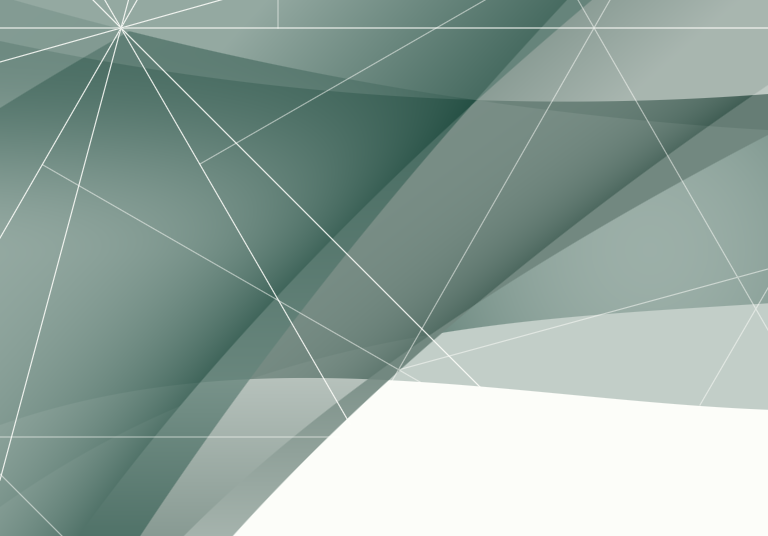
This background is drawn by a Shadertoy shader. Its source:

```glsl
// Overlapping translucent sage sheets with curved edges, crossed by thin pale lines.
// Polynomial edges cut the canvas into zones; each zone has its own soft tone,
// and one tone-to-colour ramp paints them all. Lines are segment distances.
#define INK vec3(0.0, 0.195, 0.145)
#define PAPER vec3(1.0, 1.0, 0.985)
#define SPACE vec2(7.68, 5.36)
#define HUB vec2(1.21, 0.28)
#define LINE_HALF_WIDTH 0.006
#define RAY_OPACITY 0.85
#define THREAD_OPACITY 0.5
#define SHEET_WARMTH 0.03

// Cubic curve with coefficients in rising order
float curve(vec4 k, float t) {
    return k.x + t * (k.y + t * (k.z + t * k.w));
}

// Smooth step across the zero line of a signed field
float edge(float d) {
    return clamp(0.5 + d / max(fwidth(d), 1e-5), 0.0, 1.0);
}

// Two crossing edges: tone past either one, then tone past both
float layer(float base, float u, float v, float either, float both) {
    return mix(mix(base, either, edge(max(u, v))), both, edge(min(u, v)));
}

// Coverage of a thin segment
float stroke(vec2 p, vec2 a, vec2 b, float pixel) {
    vec2 ab = b - a;
    float along = clamp(dot(p - a, ab) / dot(ab, ab), 0.0, 1.0);
    float dist = length(p - a - along * ab);
    return clamp(0.5 + (LINE_HALF_WIDTH - dist) / pixel, 0.0, 1.0);
}

// Bright lines through the hub
float rays(vec2 p, float pixel) {
    vec2 ends[6] = vec2[6](vec2(0.0, 2.38), vec2(0.0, 4.80), vec2(3.50, 4.24),
                           vec2(4.80, 3.87), vec2(0.0, 0.62), vec2(8.0, 0.28));
    float cover = 0.0;
    for (int i = 0; i < 6; i++)
        cover = max(cover, stroke(p, 2.0 * HUB - ends[i], ends[i], pixel));
    return cover;
}

// Fainter lines between the sheets
float threads(vec2 p, float pixel) {
    vec4 spans[9] = vec4[9](
        vec4(0.43, 1.65, 4.20, 3.82), vec4(2.00, 1.64, 4.85, 0.0),
        vec4(6.10, 0.0, 3.88, 3.88), vec4(5.78, 0.0, 7.68, 3.30),
        vec4(3.98, 3.70, 7.68, 2.69), vec4(7.00, 4.05, 7.68, 2.88),
        vec4(0.0, 4.37, 3.40, 4.37), vec4(0.0, 4.74, 0.62, 5.36),
        vec4(2.78, 0.0, 2.78, 0.28));
    float cover = 0.0;
    for (int i = 0; i < 9; i++)
        cover = max(cover, stroke(p, spans[i].xy, spans[i].zw, pixel));
    return cover;
}

void mainImage(out vec4 fragColor, in vec2 fragCoord) {
    vec2 uv = fragCoord / iResolution.xy;
    vec2 p = vec2(uv.x, 1.0 - uv.y) * SPACE; // y runs downward from the top
    float pixel = SPACE.y / iResolution.y;

    // Diagonal edges, positive to the right
    float a = p.x - curve(vec4(5.92, -1.19, 0.0432, 0.0), p.y);
    float b = p.x - curve(vec4(5.67, -0.934, 0.0257, 0.0), p.y);
    float c = p.x - curve(vec4(8.976, -1.578, 0.063, 0.0), p.y);
    float d = p.x - curve(vec4(10.483, -2.233, 0.1157, 0.0), p.y);
    // Sweeping edges, positive below
    float e = p.y - curve(vec4(0.41, 0.2137, -0.01884, 0.0), p.x);
    float f = p.y - curve(vec4(-0.04, 0.2912, -0.01519, 0.0), p.x);
    float g = p.y - curve(vec4(4.25, -0.3506, 0.0784, -0.0046), p.x);
    float h = p.y - curve(vec4(5.07, -0.7077, 0.0891, -0.0041), p.x);
    float fan = p.y - curve(vec4(1.08, -0.62, 0.02, 0.0), p.x);
    float belowH = edge(h);

    // Middle zone
    float left = 0.25 + 0.36 * (1.0 - exp(-0.75 * max(-a, 0.0)));
    left *= 0.5 + 0.5 * smoothstep(0.5, 2.6, p.y);
    float strip = 0.22 + 0.05 * p.y;
    float band = 0.28 + 0.18 * (1.0 - exp(-1.6 * max(-c, 0.0))) + 0.03 * belowH;
    vec2 glow = p - vec2(6.5, 2.5);
    float wash = mix(0.61 - 0.035 * dot(glow, glow), 0.76, belowH);
    float middle = layer(layer(left, a, b, strip, band), c, d, 0.43, wash);

    // Lower zone
    float depth = p.y - 4.0;
    float lower = layer(left + 0.04 + 0.03 * belowH, a, b,
                        0.45 - 0.1 * depth, 0.68 - 0.12 * depth);
    lower = layer(lower, c, d, 0.5 + 0.1 * depth, 0.99);

    // Upper zone and the veil between its two edges
    float upper = layer(min(0.28 + 0.1 * max(-b, 0.0), 0.58), a, b,
                        0.40, min(0.53 + 0.08 * a, 0.65));
    upper = mix(upper, 0.74, edge(c));
    float veil = middle + mix(0.08, -0.05, smoothstep(4.5, 5.0, p.x));
    float tone = layer(upper, e, f, veil, mix(middle, lower, edge(g)));
    tone += 0.13 * edge(-fan) * edge(f);

    // Colour, with a warmer cast on the central sheet
    vec3 col = mix(INK, PAPER, tone);
    col += SHEET_WARMTH * (1.0 - tone) * edge(min(a, b)) * edge(-min(c, d)) * vec3(1.0, -0.5, -0.3);

    // Lines
    col = mix(col, PAPER, THREAD_OPACITY * threads(p, pixel));
    col = mix(col, PAPER, RAY_OPACITY * rays(p, pixel));
    fragColor = vec4(col, 1.0);
}
```
